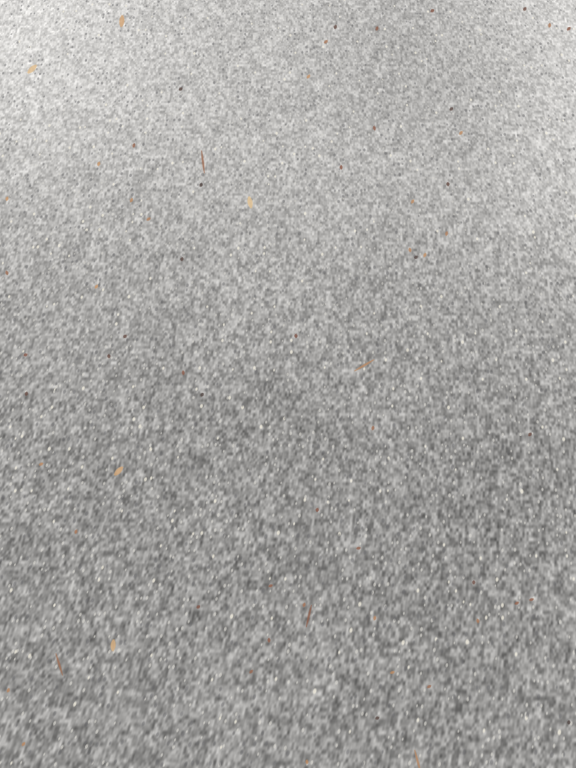
Write a Shadertoy shader that draws this texture.

```glsl
float hash(vec2 p, float seed) {
    vec3 q = fract(vec3(p.xyx) * vec3(0.1031, 0.103, 0.0973) + seed * 0.137);
    q += dot(q, q.yzx + 33.33);
    return fract((q.x + q.y) * q.z);
}

float valueNoise(vec2 p, float seed) {
    vec2 cell = floor(p), f = fract(p);
    f = f * f * (3.0 - 2.0 * f);
    float low = mix(hash(cell, seed), hash(cell + vec2(1, 0), seed), f.x);
    float high = mix(hash(cell + vec2(0, 1), seed), hash(cell + vec2(1, 1), seed), f.x);
    return mix(low, high, f.y);
}

float cloud(vec2 p, float seed) {
    float sum = 0.0, weight = 0.5;
    for (int i = 0; i < 4; i++) {
        sum += weight * (valueNoise(p, seed + float(i)) - 0.5);
        p = p * 2.03 + 7.1;
        weight *= 0.55;
    }
    return sum;
}

// Soft round chips, at most one per cell
float chips(vec2 p, float density, float chance, float radius, float blur, float seed) {
    vec2 q = p * density, cell = floor(q);
    vec2 jitter = vec2(hash(cell, seed), hash(cell, seed + 1.0));
    vec2 offset = fract(q) - mix(vec2(0.32), vec2(0.68), jitter);
    float size = radius * mix(0.55, 1.0, hash(cell, seed + 2.0));
    float present = step(hash(cell, seed + 3.0), chance);
    return present * (1.0 - smoothstep(size - blur, size + blur, length(offset)));
}

// Turned, tapered pieces: x is coverage, y is a random tone
vec2 litter(vec2 p, float density, float chance, vec2 size, float pixel, float seed) {
    vec2 q = p * density, cell = floor(q);
    float angle = mix(0.2, 1.9, hash(cell, seed));
    vec2 jitter = vec2(hash(cell, seed + 1.0), hash(cell, seed + 2.0));
    vec2 offset = fract(q) - mix(vec2(0.32), vec2(0.68), jitter);
    vec2 axis = vec2(cos(angle), sin(angle));
    vec2 local = vec2(dot(offset, axis), dot(offset, vec2(-axis.y, axis.x)));
    float taper = 1.0 - 0.7 * pow(min(abs(local.x) / size.x, 1.0), 2.0);
    float edge = max(abs(local.x) - size.x, abs(local.y) - size.y * taper);
    float blur = pixel * density;
    float present = step(hash(cell, seed + 3.0), chance);
    return vec2(present * (1.0 - smoothstep(-blur, blur, edge)), hash(cell, seed + 4.0));
}

vec3 addLitter(vec3 color, vec2 piece, vec3 dark, vec3 light) {
    return mix(color, mix(dark, light, piece.y), piece.x * 0.8);
}

void mainImage(out vec4 fragColor, in vec2 fragCoord) {
    vec2 p = fragCoord / iResolution.y;
    float across = fragCoord.x / iResolution.x;
    float pixel = 1.0 / iResolution.y;

    // Receding ground, with streaks stretched toward the viewer
    float depth = 1.0 / (1.0 - 0.36 * p.y);
    float lean = 0.22 * p.y * (1.0 - 0.5 * p.y);
    vec2 ground = vec2((p.x - 0.375) * depth - lean, p.y * depth * 0.6) + 3.0;

    // Wet sheen brightens the far end
    float far = smoothstep(0.3, 1.0, p.y);
    float tone = 0.582 + 0.19 * far;
    tone += 0.09 * smoothstep(0.65, 1.0, p.y) * (1.0 - smoothstep(0.0, 0.5, across));
    tone += 0.06 * smoothstep(0.75, 1.0, across) * far;
    vec2 damp = (p - vec2(0.55, 0.92)) * vec2(6, 9);
    tone -= 0.06 * exp(-dot(damp, damp));
    tone += 0.065 * cloud(p * vec2(5, 4), 2.0);

    // Asphalt grain
    float grain = 0.23 * (valueNoise(ground * 215.0, 11.0) - 0.5);
    grain += 0.19 * (valueNoise(ground * 320.0 + 5.0, 17.0) - 0.5);
    grain += 0.08 * (valueNoise(ground * 85.0, 23.0) - 0.5);
    tone += grain * mix(1.0, 0.7, far);
    vec3 color = tone * vec3(1.006, 1.0, 0.988);

    // Pale and dark stones in the surface
    float soft = pixel * depth * 0.5;
    float pale = chips(ground, 150.0, 0.12, 0.28, 0.06 + soft * 150.0, 31.0);
    float bright = chips(ground, 90.0, 0.05, 0.20, 0.05 + soft * 90.0, 41.0);
    float pits = chips(ground, 130.0, 0.11, 0.30, 0.08 + soft * 130.0, 51.0);
    color = mix(color, vec3(0.87, 0.86, 0.83), pale * mix(0.65, 0.4, far));
    color = mix(color, vec3(0.95, 0.93, 0.87), bright * 0.8);
    color = mix(color, vec3(0.40, 0.40, 0.41), pits * mix(0.5, 0.45, far));

    // Crumbs, leaves and twigs
    vec3 rust = vec3(0.53, 0.34, 0.28), amber = vec3(0.80, 0.60, 0.42);
    vec3 umber = vec3(0.31, 0.27, 0.26), straw = vec3(0.92, 0.81, 0.62);
    color = addLitter(color, litter(p, 44.0, 0.03, vec2(0.12, 0.08), pixel, 61.0), rust, amber);
    color = addLitter(color, litter(p + 0.4, 40.0, 0.018, vec2(0.10, 0.08), pixel, 71.0), umber, rust);
    color = addLitter(color, litter(p + 0.7, 17.0, 0.02, vec2(0.13, 0.055), pixel, 81.0), amber, straw);
    color = addLitter(color, litter(p + 1.3, 15.0, 0.03, vec2(0.22, 0.02), pixel, 91.0), rust, amber);

    fragColor = vec4(clamp(color, 0.0, 1.0), 1.0);
}
```
